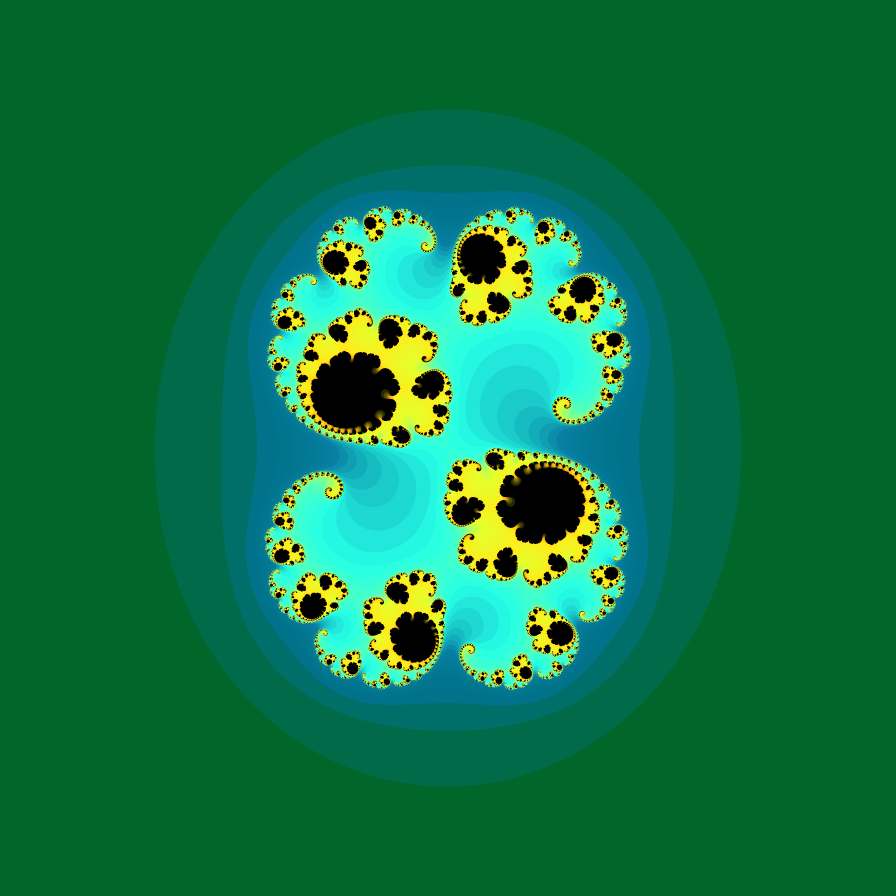
Give the GLSL for this background, as a WebGL 2 fragment shader.

```glsl
#version 300 es
precision highp float;
// Julia set of a quadratic map: banded green and blue halo, cyan inside, yellow and black rosettes.

uniform vec2 u_resolution;
out vec4 fragColor;

const int MAX_STEPS = 52;
const int SAMPLES = 3;

// Number of steps until the orbit of z leaves the disc of radius 2.
float escapeSteps(vec2 z) {
    const vec2 seed = vec2(0.285, -0.01);
    for (int i = 1; i <= MAX_STEPS; i++) {
        z = vec2(z.x * z.x - z.y * z.y, 2.0 * z.x * z.y) + seed;
        if (dot(z, z) > 4.0) return float(i);
    }
    return float(MAX_STEPS);
}

float ramp(float from, float to, float steps) {
    return clamp((steps - from) / (to - from), 0.0, 1.0);
}

// Gradient over the step count, from the outer field to the trapped cores.
vec3 palette(float steps) {
    vec3 color = vec3(0.0, 0.4, 0.16);                                    // green field
    color = mix(color, vec3(0.0, 0.45, 0.54), ramp(1.0, 4.0, steps));     // teal halo
    color = mix(color, vec3(0.03, 0.5, 0.64), ramp(4.0, 10.0, steps));    // blue rim
    color = mix(color, vec3(0.15, 1.0, 0.9), ramp(10.0, 18.5, steps));    // cyan
    color = mix(color, vec3(0.32, 1.0, 0.74), ramp(18.5, 23.0, steps));   // aqua
    color = mix(color, vec3(0.9, 1.0, 0.17), ramp(23.0, 32.0, steps));    // lemon
    color = mix(color, vec3(1.0, 0.92, 0.1), ramp(32.0, 39.0, steps));    // yellow
    color = mix(color, vec3(1.0, 0.66, 0.04), ramp(39.0, 45.0, steps));   // orange
    color = mix(color, vec3(0.3, 0.31, 0.02), ramp(45.0, 48.0, steps));   // olive
    return mix(color, vec3(0.0), ramp(48.0, 50.0, steps));                // black cores
}

void main() {
    float side = min(u_resolution.x, u_resolution.y);
    vec3 total = vec3(0.0);

    // Average a grid of samples inside each pixel for smooth edges.
    for (int j = 0; j < SAMPLES; j++) {
        for (int i = 0; i < SAMPLES; i++) {
            vec2 offset = (vec2(i, j) + 0.5) / float(SAMPLES) - 0.5;
            vec2 point = (gl_FragCoord.xy + offset - 0.5 * u_resolution) / side;
            total += palette(escapeSteps(4.0 * point));
        }
    }
    fragColor = vec4(total / float(SAMPLES * SAMPLES), 1.0);
}
```
